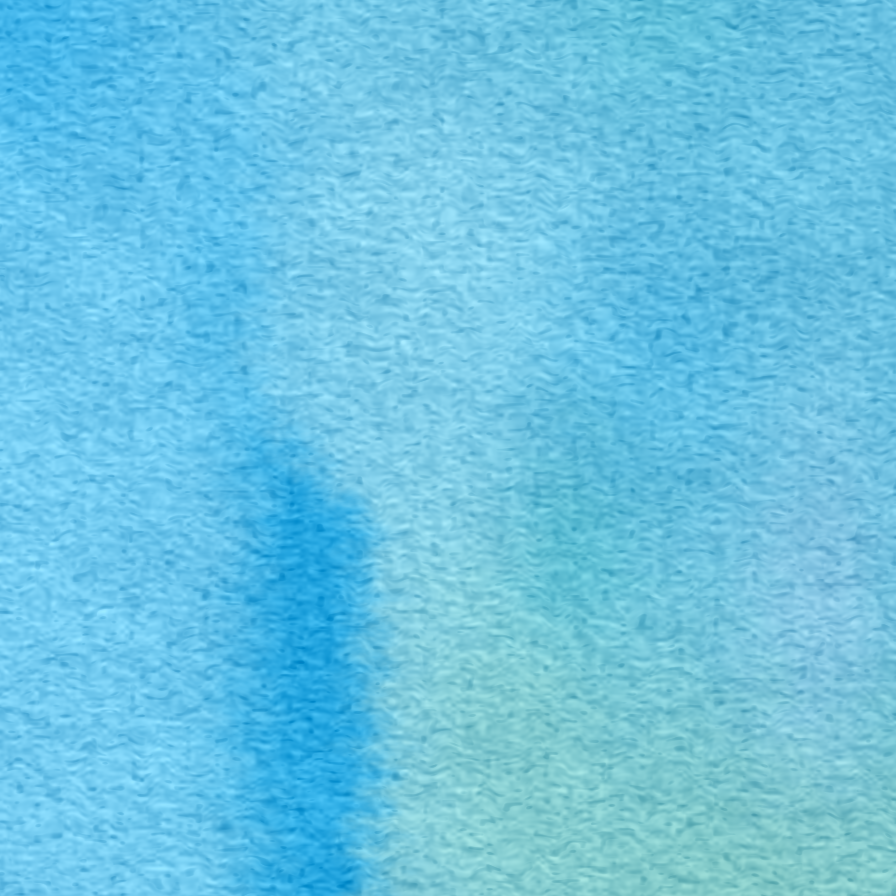
Write a WebGL 2 fragment shader that draws this texture.

```glsl
#version 300 es
precision highp float;
// Watercolour wash of blues and sea greens on finely toothed paper.

uniform vec2 u_resolution;
out vec4 fragColor;

// Pigments
const vec3 SKY = vec3(0.445, 0.792, 0.940);
const vec3 PALE = vec3(0.505, 0.808, 0.918);
const vec3 DUSK = vec3(0.385, 0.742, 0.875);
const vec3 DEEP = vec3(0.110, 0.640, 0.880);
const vec3 AZURE = vec3(0.230, 0.695, 0.910);
const vec3 TEAL = vec3(0.300, 0.715, 0.800);
const vec3 SEAFOAM = vec3(0.520, 0.795, 0.775);
const vec3 LILAC = vec3(0.525, 0.770, 0.890);

// Paper and bleeding
const vec2 COARSE_SCALE = vec2(40.0, 85.0);
const vec2 TOOTH_SCALE = vec2(84.0, 180.0);
const vec2 FINE_SCALE = vec2(170.0, 250.0);
const vec2 PIT_SCALE = vec2(95.0, 190.0);
const float COARSE_RELIEF = 0.05;
const float TOOTH_RELIEF = 0.105;
const float FINE_RELIEF = 0.12;
const float PIT_DEPTH = 0.10;
const float MOTTLE = 0.10;
const float BLEED = 0.06;
const float FEATHER = 0.06;
const vec3 GRAIN_TINT = vec3(1.0, 0.78, 0.60);

float hash(vec2 p) {
  return fract(sin(dot(p, vec2(127.1, 311.7))) * 43758.5453);
}

float noise(vec2 p) {
  vec2 i = floor(p);
  vec2 f = fract(p);
  vec2 u = f * f * (3.0 - 2.0 * f);
  float low = mix(hash(i), hash(i + vec2(1.0, 0.0)), u.x);
  float high = mix(hash(i + vec2(0.0, 1.0)), hash(i + vec2(1.0, 1.0)), u.x);
  return mix(low, high, u.y);
}

float fbm(vec2 p) {
  float sum = 0.0;
  float weight = 0.5;
  for (int i = 0; i < 5; i++) {
    sum += weight * noise(p);
    p = mat2(1.6, 1.2, -1.2, 1.6) * p + 7.3;
    weight *= 0.5;
  }
  return sum / 0.96875;
}

// Soft elliptical pool of pigment
float pool(vec2 p, vec2 center, vec2 radius) {
  vec2 d = (p - center) / radius;
  return exp(-dot(d, d));
}

// Dark run of paint, feathered on both sides and fading upwards
float paintRun(vec2 p) {
  float rightEdge = mix(0.425, 0.295, smoothstep(0.36, 0.62, p.y));
  float leftEdge = 0.290 - 0.04 * smoothstep(0.40, 0.75, p.y);
  float body = smoothstep(leftEdge - 0.07, leftEdge + 0.06, p.x)
             * (1.0 - smoothstep(rightEdge - 0.06, rightEdge + 0.025, p.x));
  float strength = mix(1.0, 0.50, smoothstep(0.40, 0.60, p.y))
                 * (1.0 - smoothstep(0.55, 0.88, p.y));
  return body * strength;
}

vec3 wash(vec2 p) {
  vec3 color = mix(SKY, PALE, smoothstep(0.15, 0.48, p.x));
  color = mix(color, DUSK, 0.85 * smoothstep(0.48, 0.85, p.x));
  color = mix(color, AZURE, 0.95 * pool(p, vec2(0.00, 0.99), vec2(0.20, 0.18)));
  color = mix(color, AZURE, 0.30 * pool(p, vec2(0.24, 0.72), vec2(0.06, 0.20)));
  color = mix(color, DUSK, 0.65 * pool(p, vec2(0.45, 1.02), vec2(0.25, 0.14)));
  color = mix(color, TEAL, 0.50 * pool(p, vec2(0.72, 1.00), vec2(0.13, 0.12)));
  color = mix(color, AZURE, 0.40 * pool(p, vec2(0.71, 0.60), vec2(0.12, 0.15)));
  color = mix(color, SEAFOAM, 0.95 * pool(p, vec2(0.85, 0.00), vec2(0.40, 0.25)));
  color = mix(color, SEAFOAM, 0.55 * pool(p, vec2(0.57, 0.18), vec2(0.14, 0.23)));
  color = mix(color, TEAL, 0.70 * pool(p, vec2(0.65, 0.38), vec2(0.08, 0.12)));
  color = mix(color, LILAC, 0.85 * pool(p, vec2(0.92, 0.34), vec2(0.09, 0.20)));
  color = mix(color, AZURE, 0.30 * pool(p, vec2(0.27, 0.12), vec2(0.09, 0.30)));
  return mix(color, DEEP, 0.88 * paintRun(p));
}

// Short, broken, mostly horizontal paper tooth with sparse dark pits
float paperGrain(vec2 p) {
  vec2 bend = vec2(noise(p * 60.0), noise(p * vec2(50.0, 35.0) + 5.0)) - 0.5;
  vec2 q = p + bend * vec2(0.006, 0.008);
  float coarse = noise(q * COARSE_SCALE + 53.0) - 0.5;
  float tooth = noise(q * TOOTH_SCALE) - noise(q * TOOTH_SCALE + vec2(0.4, 0.8));
  float fine = noise(q * FINE_SCALE + 31.0) - 0.5;
  float pits = smoothstep(0.66, 0.95, noise(q * PIT_SCALE + 97.0)) - 0.08;
  return COARSE_RELIEF * coarse + TOOTH_RELIEF * tooth
       + FINE_RELIEF * fine - PIT_DEPTH * pits;
}

void main() {
  vec2 p = gl_FragCoord.xy / u_resolution;

  // Ragged pigment boundaries: broad bleeding, then fine feathering
  vec2 ragged = vec2(fbm(p * 6.0), fbm(p * vec2(6.0, 9.0) + 40.0)) - 0.5;
  vec2 feather = vec2(fbm(p * vec2(30.0, 60.0) + 11.0),
                      fbm(p * vec2(30.0, 50.0) + 67.0)) - 0.5;
  vec3 color = wash(p + BLEED * ragged + FEATHER * feather);

  // Uneven drying, then paper relief
  float mottle = fbm(p * vec2(8.0, 13.0) + 80.0) - 0.5;
  color += (MOTTLE * mottle + paperGrain(p)) * GRAIN_TINT;

  fragColor = vec4(clamp(color, 0.0, 1.0), 1.0);
}
```
